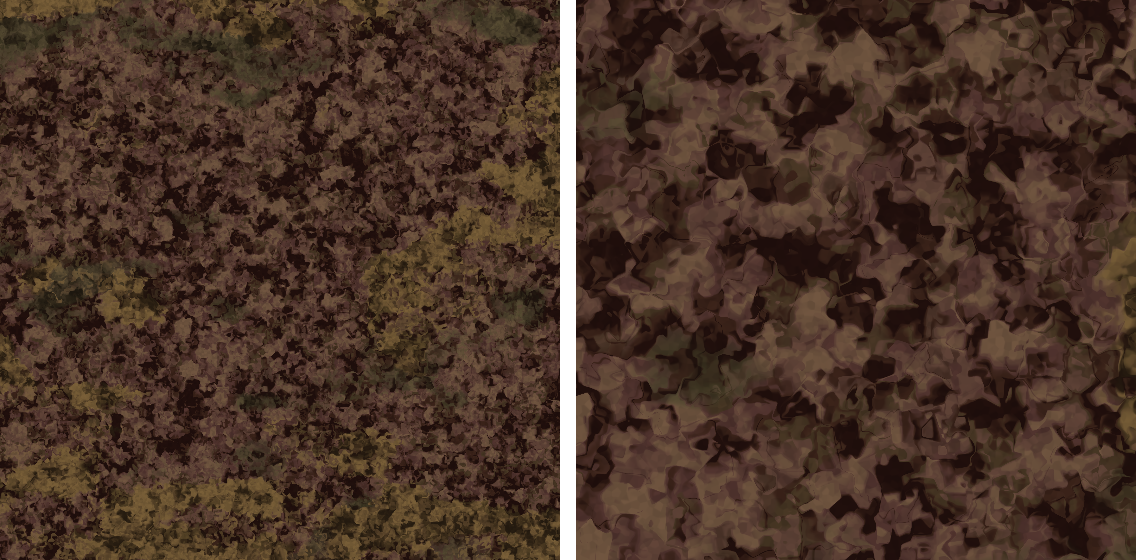
Left, the full canvas; right, a detail of the centre.
Write a WebGL 2 fragment shader that draws this texture.

```glsl
#version 300 es
precision highp float;

uniform vec2 u_resolution;
out vec4 fragColor;

// Feature sizes, in cells across the canvas
const float CLUMP_FREQ = 28.0;
const float CRUMB_FREQ = 62.0;
const float FLECK_FREQ = 140.0;
const float GRAIN_FREQ = 240.0;
const float CRACK_FREQ = 42.0;
const vec2 PATCH_FREQ = vec2(4.0, 7.5);

// Shape and contrast
const float CELL_SHARPNESS = 13.0;
const float WARP_AMOUNT = 0.014;
const float CRACK_WIDTH = 0.09;
const float CRACK_DEPTH = 0.11;
const float TONE_MID = 0.475;
const float TONE_SPREAD = 0.28;

// Soil and litter colours
const vec3 SHADOW = vec3(0.120, 0.055, 0.045);
const vec3 UMBER = vec3(0.215, 0.127, 0.092);
const vec3 MAUVE = vec3(0.300, 0.190, 0.172);
const vec3 OLIVE = vec3(0.262, 0.200, 0.130);
const vec3 RUSSET = vec3(0.355, 0.248, 0.205);
const vec3 TAN = vec3(0.415, 0.315, 0.235);
const vec3 OCHRE = vec3(0.430, 0.340, 0.185);
const vec3 MOSS = vec3(0.205, 0.195, 0.120);

vec3 hash3(vec2 cell) {
    uvec3 v = uvec3(ivec3(ivec2(cell), 17)) * 1664525u + 1013904223u;
    v.x += v.y * v.z; v.y += v.z * v.x; v.z += v.x * v.y;
    v ^= v >> 16u;
    v.x += v.y * v.z; v.y += v.z * v.x; v.z += v.x * v.y;
    return vec3(v >> 8u) / 16777216.0;
}

// Cellular noise: each cell has a random tone, blended softly at its borders
float cells(vec2 p) {
    vec2 base = floor(p);
    float total = 0.0;
    float weightSum = 0.0;
    for (int y = -1; y <= 1; y++) {
        for (int x = -1; x <= 1; x++) {
            vec2 cell = base + vec2(x, y);
            vec3 h = hash3(cell);
            vec2 offset = cell + h.xy - p;
            float weight = exp(-CELL_SHARPNESS * dot(offset, offset));
            total += weight * h.z;
            weightSum += weight;
        }
    }
    return total / max(weightSum, 1e-9);
}

// Broad, ragged blotches stretched sideways
float blotches(vec2 p, vec2 seed) {
    float broad = cells(p * PATCH_FREQ + seed);
    float medium = cells(p * PATCH_FREQ * 2.6 + seed + 31.0);
    return mix(broad, medium, 0.36);
}

vec3 soilRamp(float level, vec3 middle) {
    vec3 colour = mix(SHADOW, UMBER, smoothstep(0.08, 0.28, level));
    colour = mix(colour, middle, smoothstep(0.30, 0.52, level));
    colour = mix(colour, RUSSET, smoothstep(0.58, 0.78, level));
    return mix(colour, TAN, smoothstep(0.84, 1.0, level));
}

void main() {
    vec2 p = gl_FragCoord.xy / u_resolution.y;

    // Fray the outlines of the crumbs
    vec2 warp = vec2(cells(p * 88.0 + 200.0), cells(p * 88.0 + 500.0)) - 0.5;
    vec2 q = p + WARP_AMOUNT * warp;

    // Layered crumbs, from broad shade down to flecks
    float fleck = cells(q * FLECK_FREQ + 70.0);
    float tone = 0.10 * cells(p * 9.0 + 11.0)
               + 0.20 * cells(q * CLUMP_FREQ + 23.0)
               + 0.42 * cells(q * CRUMB_FREQ + 47.0)
               + 0.28 * fleck;

    // Thin winding cracks
    float ridge = abs(cells(q * CRACK_FREQ + 310.0) - 0.5);
    tone -= CRACK_DEPTH * (1.0 - smoothstep(0.0, CRACK_WIDTH, ridge));

    // Dry ochre and dim moss patches
    float fray = 0.12 * (fleck - 0.5);
    float dry = smoothstep(0.63, 0.74, blotches(q, vec2(3.0, 90.0)) + fray);
    float moss = smoothstep(0.62, 0.80, blotches(p, vec2(140.0, 60.0)) + fray);
    moss *= 1.0 - dry;
    tone += 0.05 * dry;
    tone = mix(tone, TONE_MID, 0.35 * moss);

    // Tone to colour, with hue drifting from crumb to crumb
    float level = smoothstep(TONE_MID - TONE_SPREAD, TONE_MID + TONE_SPREAD, tone);
    float hue = mix(cells(q * 50.0 + 610.0), cells(p * 7.0 + 720.0), 0.35);
    vec3 colour = soilRamp(level, mix(MAUVE, OLIVE, smoothstep(0.40, 0.68, hue)));
    colour = mix(colour, OCHRE * mix(0.35, 1.05, level), 0.75 * dry);
    colour = mix(colour, MOSS * mix(0.55, 1.35, level), 0.70 * moss);

    // Fine surface grain
    colour *= 1.0 + 0.16 * (cells(p * GRAIN_FREQ + 900.0) - 0.5);
    fragColor = vec4(colour, 1.0);
}
```
